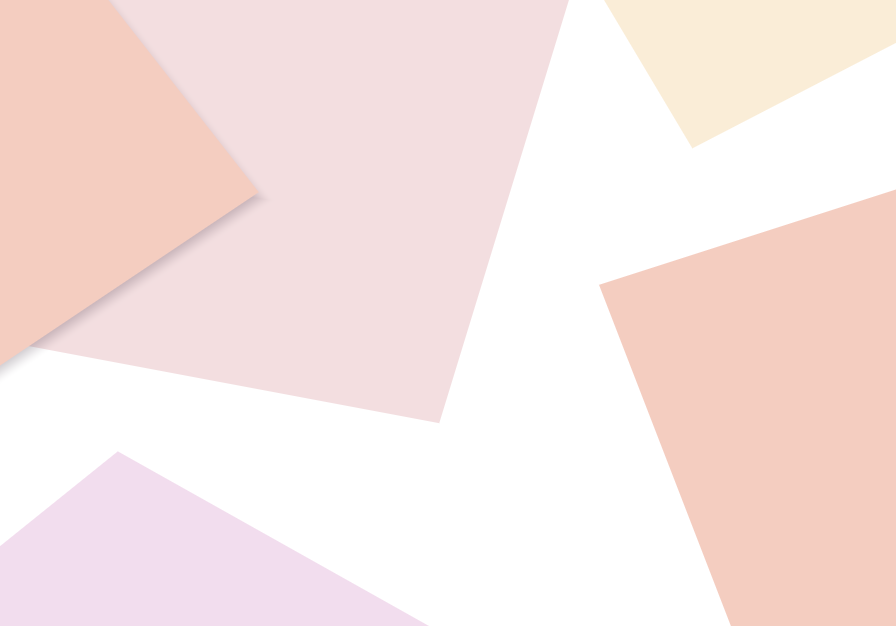
Reproduce this background procedurally as a WebGL 1 fragment shader.

```glsl
precision highp float;
// Overlapping pastel paper sheets on white, one casting a soft shadow.

uniform vec2 u_resolution;

// Signed distance to a corner whose edges run through a (clockwise side) and b.
float sheet(vec2 p, vec2 corner, vec2 a, vec2 b) {
  vec2 q = p - corner;
  vec2 da = normalize(a - corner);
  vec2 db = normalize(b - corner);
  return max(da.y * q.x - da.x * q.y, db.x * q.y - db.y * q.x);
}

// Antialiased coverage, one pixel wide.
float cover(float d) {
  return clamp(0.5 - d * u_resolution.y, 0.0, 1.0);
}

float topSheet(vec2 p) {
  return sheet(p, vec2(0.413, 0.693), vec2(0.173, 1.0), vec2(0.0, 0.416));
}

void main() {
  vec2 p = gl_FragCoord.xy / u_resolution * vec2(1.43, 1.0);
  vec3 coral = vec3(0.957, 0.802, 0.753);
  vec3 color = vec3(1.0);

  // Flat sheets
  float rose = sheet(p, vec2(0.701, 0.324), vec2(0.908, 1.0), vec2(0.0465, 0.447));
  color = mix(color, vec3(0.951, 0.871, 0.878), cover(rose));

  float cream = sheet(p, vec2(1.105, 0.763), vec2(1.429, 0.931), vec2(0.964, 1.0));
  color = mix(color, vec3(0.980, 0.929, 0.843), cover(cream));

  float right = sheet(p, vec2(0.956, 0.545), vec2(1.1665, 0.0), vec2(1.429, 0.697));
  color = mix(color, coral, cover(right));

  float lilac = sheet(p, vec2(0.188, 0.279), vec2(0.0, 0.1275), vec2(0.6847, 0.0));
  color = mix(color, vec3(0.949, 0.867, 0.933), cover(lilac));

  // Raised sheet with its shadow dropped downwards
  float shadow = 1.0 - smoothstep(-0.018, 0.018, topSheet(p + vec2(0.0, 0.01)));
  color = mix(color, vec3(0.25, 0.18, 0.25), 0.27 * shadow);
  color = mix(color, coral, cover(topSheet(p)));

  gl_FragColor = vec4(color, 1.0);
}
```
